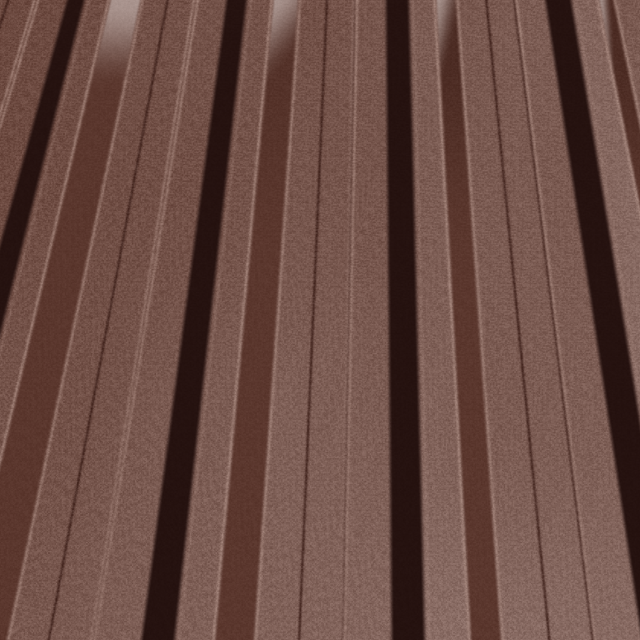
Write a WebGL 1 fragment shader that draws this texture.

```glsl
precision highp float;

uniform vec2 u_resolution;

// Perspective: ribs fan out from the top edge to the bottom edge
const float ANCHOR = 0.603;
const float ANCHOR_DRIFT = 0.009;
const float PITCH_TOP = 0.249;
const float PITCH_SPREAD = 0.142;

// Profile positions, as fractions of one repeat
const float SHADOW_END = 0.132;
const float VALLEY_START = 0.318;
const float VALLEY_END = 0.436;
const float GROOVE = 0.63;
const float CREASE = 0.803;
const float WRAP = 0.1;

// Widths in canvas units
const float EDGE_SOFTNESS = 0.0035;
const float LINE_WIDTH = 0.0026;
const float CREASE_GAP = 0.0042;
const float GRAIN_SCALE = 420.0;
const float GRAIN_AMOUNT = 0.085;

const vec3 PANEL_DARK = vec3(0.40, 0.26, 0.22);
const vec3 PANEL_LIGHT = vec3(0.56, 0.45, 0.42);
const vec3 VALLEY = vec3(0.355, 0.215, 0.178);
const vec3 VALLEY_DEEP = vec3(0.27, 0.15, 0.12);
const vec3 SHADOW = vec3(0.145, 0.070, 0.060);
const vec3 GROOVE_COLOR = vec3(0.25, 0.135, 0.11);
const vec3 RIM_LIGHT = vec3(0.66, 0.54, 0.50);
const vec3 SHEEN = vec3(0.74, 0.67, 0.65);

float hash(vec2 p) {
  return fract(sin(dot(p, vec2(127.1, 311.7))) * 43758.5453);
}

float noise(vec2 p) {
  vec2 i = floor(p);
  vec2 f = fract(p);
  f = f * f * (3.0 - 2.0 * f);
  return mix(mix(hash(i), hash(i + vec2(1.0, 0.0)), f.x),
             mix(hash(i + vec2(0.0, 1.0)), hash(i + vec2(1.0, 1.0)), f.x), f.y);
}

// Soft-sided strip between two positions
float strip(float x, float start, float end, float soft) {
  return smoothstep(start - soft, start + soft, x)
       * (1.0 - smoothstep(end - soft, end + soft, x));
}

float line(float x, float center, float width) {
  float d = (x - center) / width;
  return exp(-d * d);
}

void main() {
  vec2 uv = gl_FragCoord.xy / u_resolution;
  float depth = 1.0 - uv.y;
  float pitch = PITCH_TOP + PITCH_SPREAD * depth;
  float u = (uv.x - ANCHOR - ANCHOR_DRIFT * depth) / pitch;
  float rib = floor(u + WRAP);
  float x = u - rib;

  float pixel = 1.0 / u_resolution.x;
  float soft = max(EDGE_SOFTNESS, pixel) / pitch;
  float thin = max(LINE_WIDTH, pixel) / pitch;

  // Parallax shifts the raised edges from rib to rib
  float shadowEnd = SHADOW_END + (0.012 + 0.018 * rib) * (1.0 - depth);
  float valleyStart = VALLEY_START + 0.022 * rib;
  float valleyEnd = VALLEY_END - 0.012 * rib;

  // Painted panel: brighter to the right and toward the viewer
  float light = 0.08 + 0.45 * uv.x + depth * (0.42 - 0.18 * uv.x);
  light += 0.22 * (noise(vec2(u * 2.0, uv.y * 3.0) + 7.0) - 0.5);
  light += 0.18 * strip(x, shadowEnd, valleyStart, soft) * smoothstep(-1.0, 1.0, rib);
  vec3 color = mix(PANEL_DARK, PANEL_LIGHT, light);

  // Recessed valley, with a reflection fading in at the far end
  float across = clamp((x - valleyStart) / (valleyEnd - valleyStart), 0.0, 1.0);
  float deep = (1.0 - smoothstep(0.05, 0.4, depth)) * smoothstep(-2.0, 0.0, rib);
  vec3 valley = mix(VALLEY, VALLEY_DEEP, 0.7 * deep);
  float sheen = 1.0 - smoothstep(0.0, 0.14, depth + 0.05 * across * (rib + 2.0));
  valley = mix(valley, SHEEN, 0.8 * sheen);
  float inValley = strip(x, valleyStart, valleyEnd, soft);
  color = mix(color, valley, inValley);

  // Pressed groove and folded crease
  color = mix(color, GROOVE_COLOR, 0.75 * line(x, GROOVE, thin));
  float facing = smoothstep(-2.5, 0.5, rib);
  float gap = CREASE_GAP / pitch;
  float fade = 1.0 - 0.5 * depth;
  color = mix(color, GROOVE_COLOR, 0.65 * facing * line(x, CREASE, thin));
  color = mix(color, RIM_LIGHT, 0.6 * fade * line(x, CREASE + gap, thin));
  color = mix(color, RIM_LIGHT, 0.6 * fade * (1.0 - facing) * line(x, CREASE - gap * 0.5, thin));

  // Lit rims beside the valley and the shadow
  float rims = line(x, valleyStart - soft, thin) + 0.85 * line(x, valleyEnd + soft, thin);
  rims += 0.35 * line(x, shadowEnd + 2.0 * soft, thin);
  color = mix(color, RIM_LIGHT, 0.6 * min(rims, 1.0));

  // Deep shadow side of each rib
  float inShadow = strip(x, 0.0, shadowEnd, soft * 1.3);
  color = mix(color, SHADOW, inShadow);

  // Fine matt grain, weaker in the dark parts
  float grain = noise(uv * GRAIN_SCALE) + 0.5 * hash(floor(uv * GRAIN_SCALE * 1.2)) - 0.75;
  color += grain * GRAIN_AMOUNT * (1.0 - 0.6 * inValley) * (1.0 - 0.85 * inShadow);

  gl_FragColor = vec4(clamp(color, 0.0, 1.0), 1.0);
}
```
